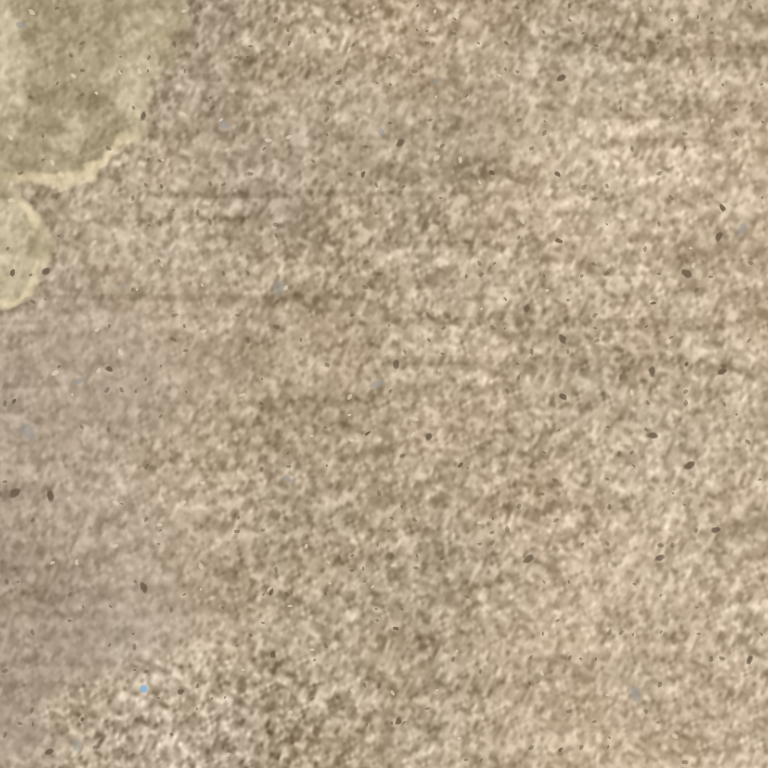
A three.js fragment shader for this texture:

```glsl
// Weathered sandy concrete: fine grain, brushed streaks, pits, pebbles and a chipped corner.
varying vec2 vUv;

float hash(vec2 p) {
  vec3 q = fract(vec3(p.xyx) * 0.1031);
  q += dot(q, q.yzx + 33.33);
  return fract((q.x + q.y) * q.z);
}

// Value noise centred on zero, about -0.5 to 0.5
float noise(vec2 p) {
  vec2 cell = floor(p);
  vec2 f = fract(p);
  f = f * f * (3.0 - 2.0 * f);
  float low = mix(hash(cell), hash(cell + vec2(1.0, 0.0)), f.x);
  float high = mix(hash(cell + vec2(0.0, 1.0)), hash(cell + vec2(1.0)), f.x);
  return mix(low, high, f.y) - 0.5;
}

float fbm(vec2 p) {
  float sum = 0.0;
  float weight = 0.6;
  for (int i = 0; i < 4; i++) {
    sum += weight * noise(p);
    p = mat2(1.6, 1.2, -1.2, 1.6) * p + 17.3;
    weight *= 0.55;
  }
  return sum;
}

// Scattered, randomly turned ovals; returns coverage
float scatter(vec2 p, float scale, float density, float radius, float seed) {
  vec2 q = p * scale + seed;
  vec2 cell = floor(q);
  vec2 jitter = vec2(hash(cell + 3.1), hash(cell + 8.7));
  vec2 d = fract(q) - mix(vec2(0.35), vec2(0.65), jitter);
  float angle = 6.2832 * hash(cell + 21.4);
  float c = cos(angle);
  float s = sin(angle);
  d = mat2(c, -s, s, c) * d * vec2(1.0, 1.6);
  d += 0.4 * radius * vec2(noise(q * 9.0), noise(q * 9.0 + 40.0));
  float size = radius * mix(0.5, 1.2, hash(cell + 13.9));
  float shape = 1.0 - smoothstep(size * 0.55, size * 1.25, length(d));
  return shape * step(hash(cell + 5.5), density);
}

// Sand grains in three sizes, slightly slanted
float sandGrain(vec2 p) {
  vec2 q = mat2(0.9, 0.4, -0.4, 0.9) * p;
  q += 0.003 * vec2(noise(p * 70.0), noise(p * 70.0 + 31.0));
  return 0.18 * noise(q * vec2(125.0, 100.0))
       + 0.19 * noise(q * vec2(200.0, 165.0) + 9.0)
       + 0.09 * noise(q * 55.0 + 23.0);
}

// Thin horizontal brush marks, broken along their length
float brushStreaks(vec2 p) {
  float y = p.y + 0.008 * noise(vec2(p.x * 5.0, p.y * 3.0));
  float marks = noise(vec2(p.x * 7.0, y * 95.0));
  float grooves = smoothstep(0.2, 0.42, noise(vec2(p.x * 3.5 + 6.0, y * 60.0)));
  return 0.075 * marks - 0.06 * grooves * smoothstep(0.35, 0.6, p.y);
}

// Signed distance to the chipped upper left corner
float chipDistance(vec2 p) {
  float slab = length((p - vec2(0.05, 0.96)) * vec2(1.0, 0.85)) - 0.175;
  float lobe = length((p - vec2(-0.01, 0.69)) * vec2(1.3, 1.0)) - 0.085;
  return min(slab, lobe) + 0.06 * fbm(p * 16.0);
}

void main() {
  vec2 p = vUv;
  vec3 sand = vec3(0.715, 0.643, 0.546);
  vec3 pitColor = vec3(0.40, 0.34, 0.27);
  vec3 pebbleColor = vec3(0.88, 0.82, 0.73);
  vec3 stoneColor = vec3(0.60, 0.59, 0.57);
  vec3 chipColor = vec3(0.735, 0.685, 0.565);
  vec3 creamColor = vec3(0.93, 0.86, 0.72);

  // Regions: worn smooth left side and a rough mound below it
  float worn = (1.0 - smoothstep(0.08, 0.42, p.x + 0.2 * fbm(p * 5.0)))
             * (1.0 - smoothstep(0.5, 0.72, p.y));
  float moundEdge = length((p - vec2(0.27, -0.03)) * vec2(1.0, 1.1)) + 0.08 * fbm(p * 12.0);
  float mound = 1.0 - smoothstep(0.2, 0.26, moundEdge);
  worn *= 1.0 - mound;

  // Base tone
  float grainStrength = 1.05 + 0.3 * noise(p * 6.0) - 0.45 * worn + 0.3 * mound;
  float ridges = sin(dot(p, vec2(0.5, 0.86)) * 230.0 + 5.0 * noise(p * 14.0));
  float tone = sandGrain(p) * grainStrength + 0.13 * fbm(p * 5.0 + 4.0);
  tone += brushStreaks(p) * (1.0 - mound) + 0.022 * ridges * mound;
  tone += 0.025 * smoothstep(0.4, 1.0, p.x) - 0.035 * worn;
  vec3 color = sand + tone;
  color += vec3(0.012, 0.0, -0.012) * (2.0 * fbm(p * 4.0 + 50.0) + p.x - 0.5);
  color += vec3(-0.006, 0.0, 0.018) * worn;

  // Chipped corner: mottled paste, cream rim and a shadow below it
  float edge = chipDistance(p);
  float inside = 1.0 - smoothstep(-0.006, 0.004, edge);
  float blotch = smoothstep(-0.12, 0.16, fbm(p * 17.0 + 70.0));
  vec3 paste = chipColor + mix(-0.09, 0.05, blotch) + 0.55 * sandGrain(p) + 0.1 * fbm(p * 40.0);
  color = mix(color, paste, inside * 0.9);
  float shadow = smoothstep(0.0, 0.006, edge) * (1.0 - smoothstep(0.006, 0.02, edge));
  color -= 0.06 * shadow;
  float rimBreaks = smoothstep(-0.15, 0.25, noise(p * 19.0) + 0.6 * (0.8 - p.y));
  float rim = 1.0 - smoothstep(0.002, 0.014, abs(edge + 0.008));
  color = mix(color, creamColor + 0.5 * sandGrain(p), 0.75 * rim * rimBreaks);

  // Loose details
  color = mix(color, stoneColor, 0.6 * scatter(p, 15.0, 0.07, 0.17, 2.0));
  color = mix(color, pebbleColor, 0.75 * scatter(p, 36.0, 0.07, 0.16, 11.0));
  color = mix(color, pitColor, 0.8 * scatter(p, 24.0, 0.06, 0.17, 31.0));
  color = mix(color, pitColor, 0.5 * scatter(p, 60.0, 0.1, 0.24, 57.0));
  float blueFleck = 1.0 - smoothstep(0.003, 0.007, length(p - vec2(0.187, 0.103)));
  color = mix(color, vec3(0.50, 0.70, 0.85), 0.8 * blueFleck);

  gl_FragColor = vec4(clamp(color, 0.0, 1.0), 1.0);
}
```
